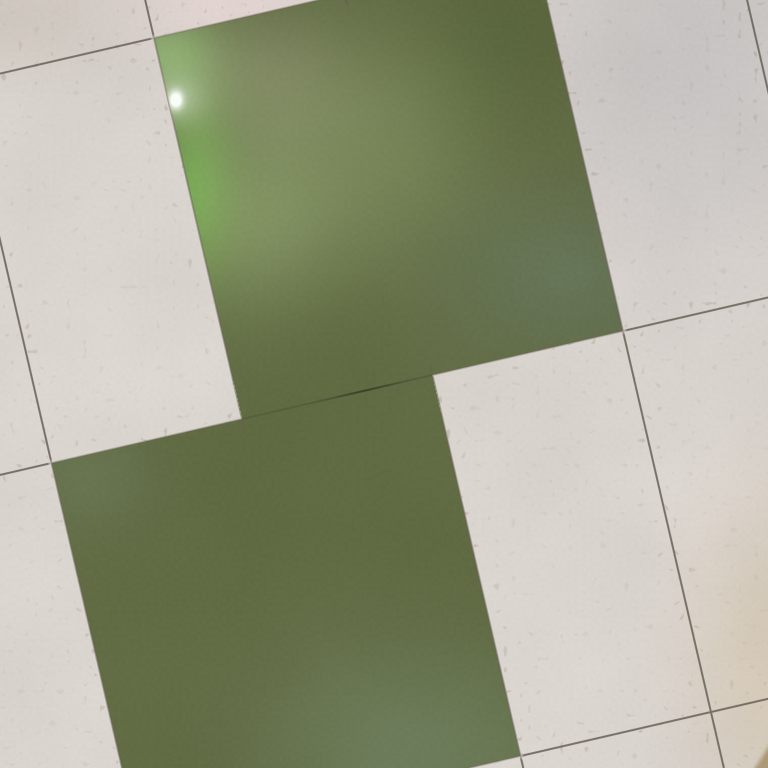
This texture is drawn by a WebGL 1 fragment shader. Its source:

```glsl
precision highp float;
// Tilted floor of pale tiles with two staggered green tiles and thin grout.
// A sheared lattice places tiles and joints; Gaussian pools of light and
// gradient noise add the sheen, the lamp reflection and the wear.

uniform vec2 u_resolution;

#define LATTICE_ORIGIN vec2(0.3151, 0.4544)
#define COLUMN_STEP vec2(0.2480, 0.0573)
#define ROW_STEP vec2(0.1146, -0.4961)
#define CELL_SIZE vec2(0.2546, 0.5090)
#define JOINT_HALF_WIDTH 0.0011
#define LAMP_POS vec2(0.229, 0.870)
#define GREEN vec3(0.378, 0.418, 0.265)
#define PALE vec3(0.855, 0.832, 0.812)
#define GROUT vec3(0.40, 0.37, 0.33)
#define GRAIN 0.012

vec2 gradientAt(vec2 cell) {
  float h = fract(sin(dot(cell, vec2(127.1, 311.7))) * 43758.5);
  return vec2(cos(6.2832 * h), sin(6.2832 * h));
}

float gradientNoise(vec2 p) {
  vec2 i = floor(p), f = fract(p);
  vec2 w = f * f * f * (f * (f * 6.0 - 15.0) + 10.0);
  float a = dot(gradientAt(i), f);
  float b = dot(gradientAt(i + vec2(1, 0)), f - vec2(1, 0));
  float c = dot(gradientAt(i + vec2(0, 1)), f - vec2(0, 1));
  float d = dot(gradientAt(i + vec2(1, 1)), f - vec2(1, 1));
  return mix(mix(a, b, w.x), mix(c, d, w.x), w.y);
}

float fbm(vec2 p) {
  float sum = 0.0, amp = 0.6;
  for (int i = 0; i < 4; i++) {
    sum += amp * gradientNoise(p);
    p = p * 2.03 + 7.1;
    amp *= 0.5;
  }
  return sum;
}

// Soft elliptical pool of light
float pool(vec2 p, vec2 center, vec2 radius) {
  vec2 d = (p - center) / radius;
  return exp(-dot(d, d));
}

// Lattice coordinates: x counts columns, y counts rows downwards
vec2 toLattice(vec2 p) {
  vec2 d = p - LATTICE_ORIGIN;
  float det = COLUMN_STEP.x * ROW_STEP.y - COLUMN_STEP.y * ROW_STEP.x;
  return vec2(d.x * ROW_STEP.y - d.y * ROW_STEP.x,
              COLUMN_STEP.x * d.y - COLUMN_STEP.y * d.x) / det;
}

float boxDistance(vec2 g, vec2 center, vec2 halfSize) {
  vec2 d = (abs(g - center) - halfSize) * CELL_SIZE;
  return max(d.x, d.y);
}

vec3 paleTile(vec2 p, float wear) {
  vec3 c = PALE + 0.035 * fbm(p * 5.0);
  c -= vec3(0.085, 0.075, 0.06) * pool(p, vec2(0.90, 0.92), vec2(0.20, 0.24));
  c -= vec3(0.05, 0.055, 0.065) * pool(p, vec2(0.02, 0.99), vec2(0.16, 0.10));
  c -= vec3(0.03, 0.05, 0.10) * pool(p, vec2(1.0, 0.14), vec2(0.10, 0.20));
  c += vec3(0.03, 0.0, 0.01) * pool(p, vec2(0.30, 0.99), vec2(0.12, 0.04));
  c -= vec3(0.16, 0.20, 0.28) * smoothstep(0.0, 0.012, p.x - 0.977 - p.y * 0.64);
  float speck = smoothstep(0.34, 0.52, gradientNoise(p * 95.0));
  return c - vec3(0.08, 0.10, 0.12) * speck * wear;
}

vec3 greenTile(vec2 p, float row) {
  float upper = 1.0 - step(0.0, row);
  vec3 c = GREEN + 0.02 * fbm(p * 4.0);
  vec3 sheen = vec3(0.10, 0.09, 0.10) * pool(p, vec2(0.33, 0.90), vec2(0.14, 0.09));
  sheen += vec3(0.11, 0.13, 0.10) * pool(p, vec2(0.33, 0.72), vec2(0.11, 0.12));
  sheen += vec3(0.08, 0.09, 0.07) * pool(p, vec2(0.50, 0.80), vec2(0.14, 0.14));
  sheen += vec3(0.04, 0.16, 0.02) * pool(p, vec2(0.25, 0.76), vec2(0.05, 0.12));
  sheen += vec3(0.13, 0.20, 0.13) * pool(p, vec2(0.21, 0.93), vec2(0.07, 0.06));
  sheen += vec3(0.025, 0.04, 0.08) * pool(p, vec2(0.74, 0.64), vec2(0.14, 0.10));
  sheen -= vec3(0.03, 0.025, 0.03) * pool(p, vec2(0.66, 0.96), vec2(0.12, 0.12));
  c += sheen * upper;
  vec3 low = vec3(0.05, 0.07, 0.09) * pool(p, vec2(0.54, 0.02), vec2(0.18, 0.13));
  low += vec3(0.03, 0.04, 0.05) * pool(p, vec2(0.12, 0.38), vec2(0.09, 0.07));
  return c + low * (1.0 - upper);
}

void main() {
  vec2 p = gl_FragCoord.xy / u_resolution;
  float px = 1.0 / min(u_resolution.x, u_resolution.y);
  vec2 g = toLattice(p);
  float row = floor(g.y);

  // Two green blocks, bridged across their shared seam
  float d = min(boxDistance(g, vec2(1.0, -0.5), vec2(1.0, 0.5)),
                boxDistance(g, vec2(0.0, 0.5), vec2(1.0, 0.5)));
  d = min(d, boxDistance(g, vec2(0.5, 0.0), vec2(0.5, 0.1)));
  float green = 1.0 - smoothstep(-0.8 * px, 0.8 * px, d);

  // Joints: column lines vanish inside green, row lines fade beside it
  vec2 joint = abs(fract(g + 0.5) - 0.5) * CELL_SIZE;
  vec2 line = 1.0 - smoothstep(JOINT_HALF_WIDTH - 0.6 * px, JOINT_HALF_WIDTH + 0.9 * px, joint);
  float inside = 1.0 - smoothstep(-0.02, -0.01, d);
  float edge = 1.0 - smoothstep(0.002, 0.006, abs(d));
  float seam = (1.0 - step(0.1, abs(g.y))) * step(0.0, g.x) * step(g.x, 1.0);
  float crack = pool(p, vec2(0.475, 0.493), vec2(0.045, 0.05));
  float columnLine = line.x * (1.0 - inside) * mix(0.85, 0.5, edge) * (1.0 - seam);
  float rowLine = line.y * mix(mix(0.85, 0.35, edge), 0.20 + 0.55 * crack, seam);

  // Surface, grout and lamp reflection
  float wear = 0.25 + 0.75 * exp(-min(joint.x, joint.y) * 45.0);
  vec3 color = mix(paleTile(p, wear), greenTile(p, row), green);
  color = mix(color, mix(GROUT, GREEN * 0.5, seam), max(columnLine, rowLine));
  float lamp = pool(p, LAMP_POS, vec2(0.009, 0.012))
             + 0.35 * pool(p, LAMP_POS, vec2(0.035, 0.03));
  color = mix(color, vec3(0.97, 0.99, 0.97), clamp(lamp, 0.0, 1.0) * green);
  color += GRAIN * gradientNoise(p * 190.0);
  gl_FragColor = vec4(clamp(color, 0.0, 1.0), 1.0);
}
```
